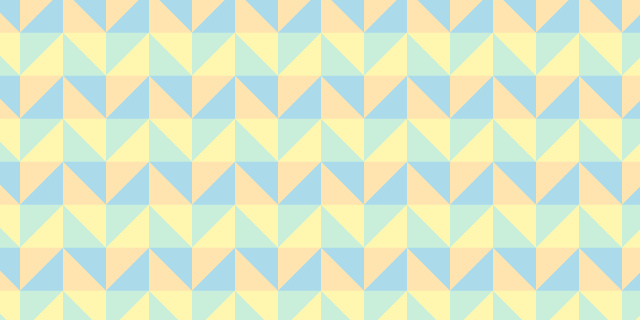
Reproduce this pattern procedurally as a Shadertoy shader.

```glsl
// Pastel half-square triangles: a grid of squares, each cut by a diagonal that
// flips from column to column, with two colour pairs alternating by row.
// Edges are smoothed by averaging a small grid of samples inside each pixel.

const vec3 PEACH  = vec3(1.00, 0.894, 0.690);
const vec3 BLUE   = vec3(0.671, 0.859, 0.922);
const vec3 MINT   = vec3(0.788, 0.937, 0.855);
const vec3 YELLOW = vec3(1.00, 0.969, 0.690);

const float CELL_SIZE = 0.13438;                // square side / canvas height
const vec2 GRID_ORIGIN = vec2(0.0031, -0.0052); // grid corner from the centre
const int SAMPLES = 4;                          // samples per pixel side

// 1 left of the cell's diagonal, 0 right of it; rising selects its direction.
float leftTriangle(vec2 local, bool rising) {
    float diagonalX = rising ? local.y : 1.0 - local.y;
    return step(local.x, diagonalX);
}

// Colour at a point given in cell units.
vec3 trianglePattern(vec2 point) {
    vec2 cell = floor(point);
    vec2 parity = mod(cell, 2.0);
    bool rising = parity.x > 0.5;
    bool warmRow = parity.y > 0.5;

    vec3 leftColor = warmRow ? PEACH : MINT;
    vec3 rightColor = warmRow ? BLUE : YELLOW;
    return mix(rightColor, leftColor, leftTriangle(point - cell, rising));
}

// Canvas position to cell units, independent of resolution.
vec2 toGrid(vec2 position, vec2 resolution) {
    vec2 centred = (position - 0.5 * resolution) / resolution.y;
    return (centred - GRID_ORIGIN) / CELL_SIZE;
}

void mainImage(out vec4 fragColor, in vec2 fragCoord) {
    vec3 total = vec3(0.0);
    for (int y = 0; y < SAMPLES; y++) {
        for (int x = 0; x < SAMPLES; x++) {
            vec2 offset = (vec2(x, y) + 0.5) / float(SAMPLES) - 0.5;
            total += trianglePattern(toGrid(fragCoord + offset, iResolution.xy));
        }
    }
    fragColor = vec4(total / float(SAMPLES * SAMPLES), 1.0);
}
```
